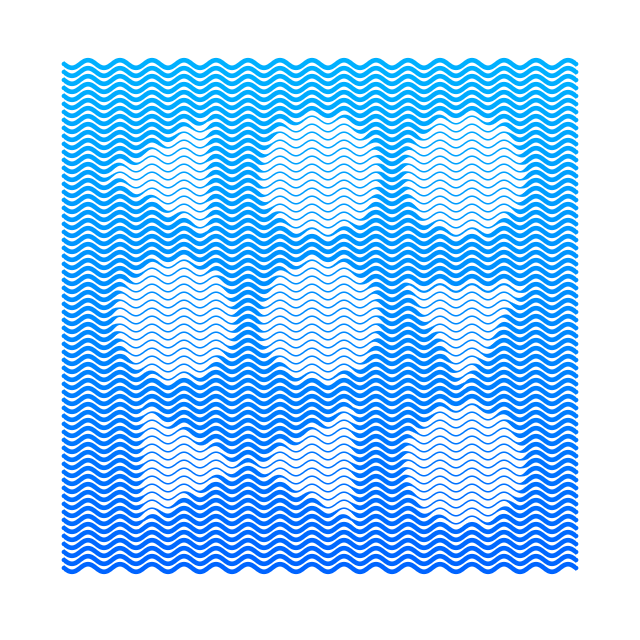
Reproduce this pattern procedurally as a WebGL 1 fragment shader.

```glsl
precision highp float;
// Draws a square of blue wavy lines that thin out inside a 3 by 3 grid of discs and triangles.
uniform vec2 u_resolution;

const float TAU = 6.2831853;
const float MARGIN = 0.1;             // white border; the canvas edges stay plain, so it tiles
const float WAVES = 16.0;             // wave periods across the square
const float LINES = 64.0;             // lines down the square
const float AMPLITUDE = 0.0059;
const float THICK = 0.0073;           // line width outside the shapes
const float THIN = 0.0024;            // line width inside the shapes
const float TAPER = 0.007;            // distance over which a line changes width
const float CELL = 0.2265;            // distance between shape centres
const float DISC_RADIUS = 0.094;
const float TRIANGLE_INRADIUS = 0.053;
const vec3 PAPER = vec3(1.0);
const vec3 BLUE_TOP = vec3(0.0, 0.69, 1.0);
const vec3 BLUE_BOTTOM = vec3(0.0, 0.39, 1.0);

const float SPAN = 1.0 - 2.0 * MARGIN;
const float PITCH = SPAN / LINES;
const float WAVE_NUMBER = TAU * WAVES / SPAN;

// Equilateral triangle pointing along +x
float triangle(vec2 p) {
  return max(-p.x, 0.5 * p.x + 0.866 * abs(p.y)) - TRIANGLE_INRADIUS;
}

bool isCell(vec2 cell, float column, float row) {
  return distance(cell, vec2(column, row)) < 0.5;
}

// Signed distance to the shape of the nearest cell; the middle cell is (0, 0)
float shapeGrid(vec2 p) {
  p -= 0.5;
  vec2 cell = clamp(floor(p / CELL + 0.5), -1.0, 1.0);
  vec2 q = p - cell * CELL;
  if (isCell(cell, -1.0, 1.0) || isCell(cell, 0.0, -1.0)) {
    return triangle(vec2(-q.x, q.y));   // points left
  }
  if (isCell(cell, 1.0, 0.0)) {
    return triangle(vec2(-q.y, q.x));   // points down
  }
  if (isCell(cell, -1.0, -1.0)) {
    return triangle(q);                 // points right
  }
  return length(q) - DISC_RADIUS;
}

// Signed distance to one wavy line with round ends
float wavyLine(vec2 p, float baseline) {
  float x = clamp(p.x, MARGIN, 1.0 - MARGIN);
  float phase = (x - MARGIN) * WAVE_NUMBER;
  float slope = -AMPLITUDE * WAVE_NUMBER * cos(phase);
  float overshoot = p.x - x;
  float rise = p.y - baseline + AMPLITUDE * sin(phase);
  if (overshoot == 0.0) rise *= inversesqrt(1.0 + slope * slope);

  // The width follows the shape at the baseline, so shape edges ripple too
  float outside = smoothstep(-TAPER, TAPER, shapeGrid(vec2(x, baseline)));
  return length(vec2(overshoot, rise)) - 0.5 * mix(THIN, THICK, outside);
}

void main() {
  vec2 p = gl_FragCoord.xy / u_resolution;
  float pixel = 1.0 / min(u_resolution.x, u_resolution.y);

  // Nearest of the lines around this point, counted from the top
  float top = 1.0 - MARGIN;
  float nearest = floor((top - p.y) / PITCH + 0.5);
  float d = 1.0;
  for (int i = -2; i <= 2; i++) {
    float line = clamp(nearest + float(i), 0.0, LINES - 1.0);
    d = min(d, wavyLine(p, top - line * PITCH));
  }

  // Vertical gradient on the ink
  float height = clamp((p.y - MARGIN) / SPAN, 0.0, 1.0);
  vec3 ink = mix(BLUE_BOTTOM, BLUE_TOP, height);
  float coverage = clamp(0.5 - d / pixel, 0.0, 1.0);
  gl_FragColor = vec4(mix(PAPER, ink, coverage), 1.0);
}
```
